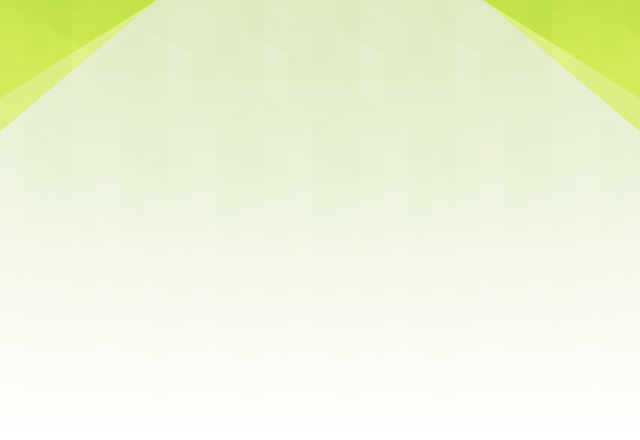
This background is drawn by a Shadertoy shader. Its source:

```glsl
// Pale green backdrop fading to white, with two bright lime corner wedges.
// A repeating grid of slanted facets in vertical columns tints everything,
// and each wedge is a half-plane test with a translucent band below it.

const vec3 SKY_TOP     = vec3(0.870, 0.918, 0.757);
const vec3 SKY_BOTTOM  = vec3(1.000, 1.000, 0.995);
const vec3 LIME_DEEP   = vec3(0.765, 0.890, 0.285);
const vec3 LIME_BRIGHT = vec3(0.825, 0.920, 0.345);
const vec3 BAND_COLOR  = vec3(0.870, 0.930, 0.520);

const float WEDGE_WIDTH = 0.245;   // along the top edge, share of width
const float WEDGE_DROP  = 0.2235;  // down the side edge, share of height
const float BAND_DROP   = 0.299;

const vec2  GRID = vec2(26.667, 15.875); // facet columns and rows
const float COLUMN_PERIOD = 4.0;
const float SKY_RELIEF  = 0.024;
const float LIME_RELIEF = 0.035;
const float SEAM_LIGHT  = 0.12;

float hash(vec2 p) {
    vec3 q = fract(vec3(p.xyx) * 0.1031);
    q += dot(q, q.yzx + 33.33);
    return fract((q.x + q.y) * q.z);
}

// Signed tone of the facet at a point, roughly -1 to 1
float facetTone(vec2 uv) {
    vec2 g = vec2(mod(uv.x * GRID.x, COLUMN_PERIOD), uv.y * GRID.y);
    float column = floor(g.x);
    float falling = g.y - 0.5 * g.x;
    float rising  = g.y + 0.5 * g.x;

    // Tall slanted tiles, strongest at their upper edge
    float slab = hash(vec2(column + 7.0, floor(falling * 0.5) + 31.0)) - 0.5;
    slab *= 1.0 - 0.65 * fract(falling * 0.5);

    // Small triangles split by the rising lines
    vec2 cell = vec2(floor(falling), floor(rising)) + 53.0;
    float triangle = hash(cell + column * 17.0) - 0.5;

    float stripe = cos(1.5708 * (column - 3.5));
    float toSeam = 0.5 - abs(fract(g.x) - 0.5);
    float seam = 1.0 - smoothstep(0.0, 0.06, toSeam);
    return 0.85 * slab + 0.4 * triangle + 0.25 * stripe + SEAM_LIGHT * seam;
}

// Four samples per pixel soften the facet edges
float smoothFacets(vec2 uv) {
    float sum = 0.0;
    for (int i = 0; i < 4; i++) {
        vec2 offset = vec2(i & 1, i >> 1) - 0.5;
        sum += facetTone(uv + 0.5 * offset / iResolution.xy);
    }
    return 0.25 * sum;
}

// Pixel coverage of a corner triangle; p is measured from that corner
float wedge(vec2 p, float drop) {
    vec2 slope = 1.0 / vec2(WEDGE_WIDTH, drop);
    float pixel = length(slope / iResolution.xy);
    return clamp((1.0 - dot(p, slope)) / pixel + 0.5, 0.0, 1.0);
}

void mainImage(out vec4 fragColor, in vec2 fragCoord) {
    vec2 uv = fragCoord / iResolution.xy;
    uv.y = 1.0 - uv.y; // depth below the top edge
    vec2 corner = vec2(min(uv.x, 1.0 - uv.x), uv.y);
    float tone = smoothFacets(uv);

    // Vertical fade, a little lighter toward the sides
    float fade = mix(uv.y, smoothstep(0.0, 1.0, uv.y), 0.4);
    fade += 0.12 * pow(abs(2.0 * uv.x - 1.0), 2.0) * (1.0 - fade);
    vec3 color = mix(SKY_TOP, SKY_BOTTOM, fade);
    color += tone * SKY_RELIEF * (1.0 - fade) * vec3(0.9, 0.6, 1.4);

    // Translucent band, then the solid wedge above it
    vec3 band = BAND_COLOR + tone * 0.5 * LIME_RELIEF;
    color = mix(color, band, wedge(corner, BAND_DROP));

    float glow = smoothstep(0.0, 0.2, uv.y + 0.3 * (0.12 - corner.x));
    vec3 lime = mix(LIME_DEEP, LIME_BRIGHT, glow);
    lime += tone * LIME_RELIEF * vec3(1.0, 0.5, 1.0);
    color = mix(color, lime, wedge(corner, WEDGE_DROP));

    fragColor = vec4(clamp(color, 0.0, 1.0), 1.0);
}
```
